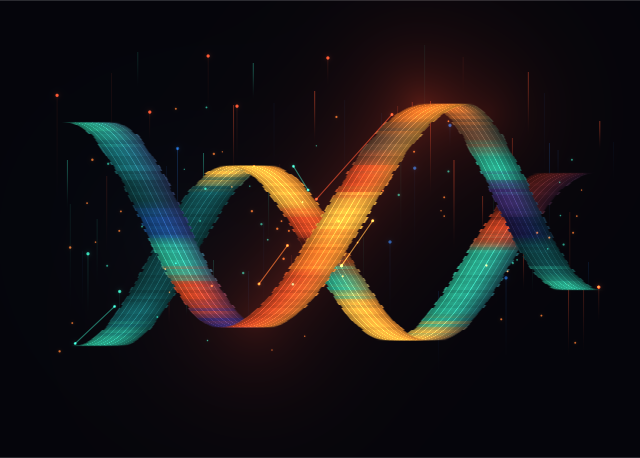
A Shadertoy shader for this background:

```glsl
const vec3 TEAL = vec3(0.16, 0.68, 0.55);
const vec3 PINE = vec3(0.05, 0.25, 0.26);
const vec3 BLUE = vec3(0.08, 0.27, 0.50);
const vec3 NAVY = vec3(0.06, 0.07, 0.24);
const vec3 VIOLET = vec3(0.23, 0.16, 0.42);
const vec3 MAROON = vec3(0.30, 0.09, 0.08);
const vec3 EMBER = vec3(0.82, 0.27, 0.13);
const vec3 ORANGE = vec3(0.94, 0.46, 0.15);
const vec3 GOLD = vec3(1.00, 0.73, 0.25);
const vec3 OLIVE = vec3(0.42, 0.28, 0.20);

float hash(float n) {
    return fract(sin(n * 127.1) * 43758.5453);
}

float segmentDistance(vec2 p, vec2 a, vec2 b) {
    vec2 d = b - a;
    return length(p - a - d * clamp(dot(p - a, d) / dot(d, d), 0.0, 1.0));
}

vec3 dotLight(vec2 p, vec2 c, float r, vec3 tint) {
    float d = length(p - c);
    return tint * (smoothstep(r + 0.0015, r - 0.0015, d) + 0.3 * exp(-d / r));
}

// Thin slanted line with a bright bead at each end
vec3 spark(vec2 p, vec2 a, vec2 b, vec3 tint) {
    float line = smoothstep(0.0025, 0.0, segmentDistance(p, a, b));
    return 0.6 * tint * line + dotLight(p, a, 0.003, tint) + dotLight(p, b, 0.003, tint);
}

// Half a cosine wave from a to b, swept sideways by width
vec3 ribbon(vec3 base, vec2 p, vec2 a, vec2 b, float width, vec3 side, vec3 stops[7]) {
    float px = 1.0 / iResolution.y;
    float rise = b.y - a.y;
    float q = (p.y - a.y) / rise;
    float inside = smoothstep(-px, px, q * abs(rise)) * smoothstep(-px, px, (1.0 - q) * abs(rise));
    q = clamp(q, 0.001, 0.999);
    float s = (p.x - mix(a.x, b.x, acos(1.0 - 2.0 * q) / 3.14159)) / width;
    float slope = (b.x - a.x) / (rise * 3.14159 * sqrt(q * (1.0 - q)));
    float soft = min(px / width * sqrt(1.0 + slope * slope), 0.3);

    // Ragged rows along the edges
    float row = floor(p.y * 150.0);
    float ragged = s + 0.07 * (hash(row) - 0.5);
    float mask = inside * smoothstep(-soft, soft, ragged) * smoothstep(-soft, soft, 1.0 - ragged);

    // Colour bands, shifted a little from row to row
    float band = clamp(q * 6.0 + 0.3 * (hash(row + 31.0) - 0.5), 0.0, 5.999);
    int i = int(band);
    vec3 col = mix(stops[i], stops[i + 1], smoothstep(0.1, 0.9, fract(band)));
    s = clamp(s, 0.0, 1.0);
    col = mix(col, side, 0.55 * s * s);
    col *= 0.72 + 0.35 * sin(3.14159 * s);
    col *= 0.93 + 0.14 * hash(row + 7.0);

    // Bright strands
    float strand = smoothstep(0.33, 0.5, abs(fract(s * 8.0) - 0.5)) / (1.0 + 6.0 * soft);
    strand *= 0.4 + 0.6 * hash(floor(s * 8.0 + 0.5) + 3.0);
    col += strand * (0.55 * col + 0.07);
    return mix(base, col, 0.95 * mask);
}

void mainImage(out vec4 fragColor, in vec2 fragCoord) {
    vec2 p = fragCoord / iResolution.xy * vec2(1.396, 1.0);

    // Night backdrop with warm and cool glows
    vec3 col = vec3(0.018, 0.019, 0.042);
    col += vec3(0.22, 0.06, 0.03) * exp(-9.0 * segmentDistance(p, vec2(0.56, 0.31), vec2(0.92, 0.76)));
    col += vec3(0.12, 0.03, 0.01) * exp(-12.0 * segmentDistance(p, vec2(0.92, 0.77), vec2(1.06, 0.75)));
    col += vec3(0.0, 0.02, 0.03) * exp(-6.0 * length(p - vec2(0.36, 0.5)));

    // Falling streaks, some tipped with a bead
    for (int i = 0; i < 75; i++) {
        float n = float(i);
        float x = 0.12 + 1.22 * (n + hash(n + 0.3)) / 75.0;
        float top = 0.36 + 0.55 * hash(n + 11.7);
        float low = top - 0.05 - 0.2 * hash(n + 23.1);
        float pick = hash(n + 41.9);
        vec3 tint = pick < 0.45 ? EMBER : pick < 0.7 ? BLUE : TEAL;
        float fade = smoothstep(low, top, p.y) * step(p.y, top);
        float power = 0.08 + 0.45 * pow(hash(n + 57.2), 3.0);
        col += tint * power * fade * smoothstep(0.002, 0.0003, abs(p.x - x));
        if (i % 4 == 0) col += dotLight(p, vec2(x, top), 0.0035, tint);
    }

    // Rear ribbon
    vec2 rearA = vec2(0.160, 0.245), rearB = vec2(0.495, 0.638);
    vec2 rearC = vec2(0.845, 0.257), rearD = vec2(1.185, 0.622);
    col = ribbon(col, p, rearC, rearD, 0.11, NAVY, vec3[7](GOLD, TEAL, TEAL, TEAL, EMBER, MAROON, MAROON));
    col = ribbon(col, p, rearA, rearB, 0.10, PINE, vec3[7](TEAL, PINE * 1.5, PINE, PINE, PINE, PINE * 1.3, GOLD));
    col = ribbon(col, p, rearB, rearC, 0.09, ORANGE, vec3[7](GOLD, GOLD, EMBER, MAROON, TEAL, GOLD, GOLD));

    // Front ribbon
    vec2 frontA = vec2(0.145, 0.733), frontB = vec2(0.478, 0.285);
    vec2 frontC = vec2(0.927, 0.773), frontD = vec2(1.225, 0.367);
    col = ribbon(col, p, frontA, frontB, 0.10, VIOLET, vec3[7](TEAL, PINE * 1.7, PINE, BLUE, TEAL, EMBER, VIOLET));
    col = ribbon(col, p, frontC, frontD, 0.088, PINE, vec3[7](ORANGE, OLIVE, TEAL, VIOLET, NAVY, PINE, TEAL));
    col = ribbon(col, p, frontB, frontC, 0.10, GOLD, vec3[7](EMBER, EMBER, ORANGE, GOLD, EMBER, OLIVE, ORANGE));

    // Slanted sparks beside the ribbons
    col += spark(p, vec2(0.565, 0.380), vec2(0.627, 0.464), ORANGE);
    col += spark(p, vec2(0.745, 0.420), vec2(0.813, 0.518), GOLD);
    col += spark(p, vec2(0.690, 0.565), vec2(0.855, 0.750), EMBER);
    col += spark(p, vec2(0.164, 0.250), vec2(0.250, 0.331), TEAL);
    col += spark(p, vec2(0.640, 0.637), vec2(0.672, 0.585), TEAL);

    // Drifting embers
    for (int i = 0; i < 70; i++) {
        float n = float(i) + 200.0;
        float spread = hash(n + 1.3) + hash(n + 2.9) - 1.0;
        vec2 c = vec2(0.13 + 1.18 * hash(n), 0.5 + 0.3 * spread);
        vec3 tint = hash(n + 5.1) < 0.6 ? ORANGE : TEAL;
        col += dotLight(p, c, 0.0012 + 0.0015 * hash(n + 8.4), tint) * 0.7;
    }

    // Pale hairline at the top and bottom
    col += 0.35 * smoothstep(0.498, 0.5, abs(p.y - 0.5));
    fragColor = vec4(col, 1.0);
}
```
